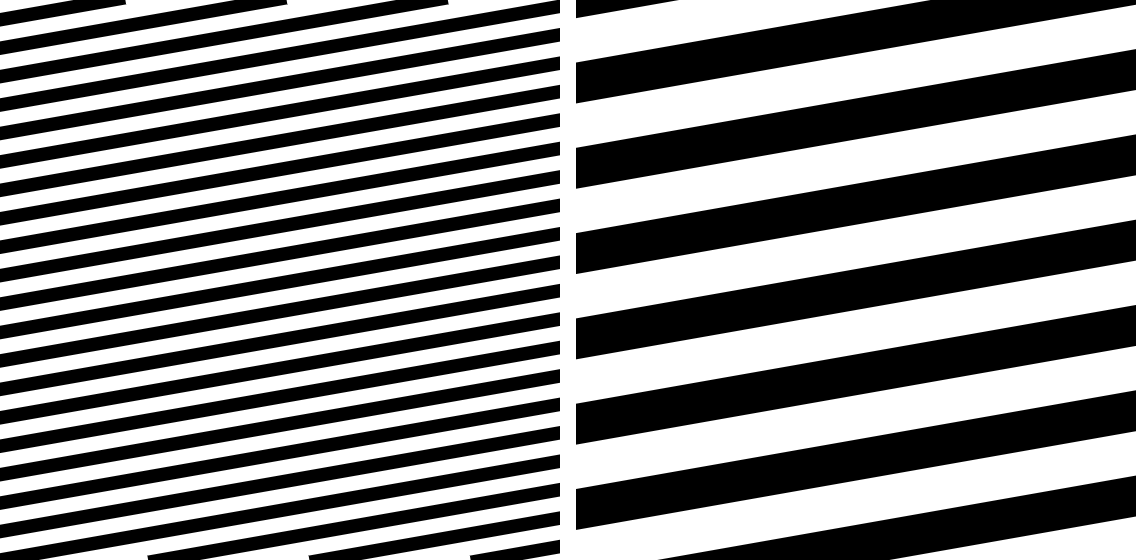
Left, the full canvas; right, a detail of the centre.
Give the GLSL for this pattern, as a three.js fragment shader.

```glsl
varying vec2 vUv;

// Signed distance to the nearest slanted bar; bars are cut square at both ends.
float barDistance(vec2 along, float across, float height) {
  float offset = across - 0.05 * floor(across / 0.05 + 0.5);
  float centreHeight = height - along.x * offset;
  float pastEnd = (abs(centreHeight - 0.5) - 0.504) / along.y;
  return max(abs(offset) - 0.012, pastEnd);
}

void main() {
  float tilt = radians(10.0);
  vec2 along = vec2(cos(tilt), sin(tilt));
  float across = dot(vUv, vec2(-along.y, along.x));

  // Edge softness of about one screen sample
  float softness = length(vec2(dFdx(across), dFdy(across)));
  float ink = clamp(0.5 - barDistance(along, across, vUv.y) / softness, 0.0, 1.0);

  vec3 paper = vec3(1.0);
  vec3 black = vec3(0.0);
  gl_FragColor = vec4(mix(paper, black, ink), 1.0);
}
```
